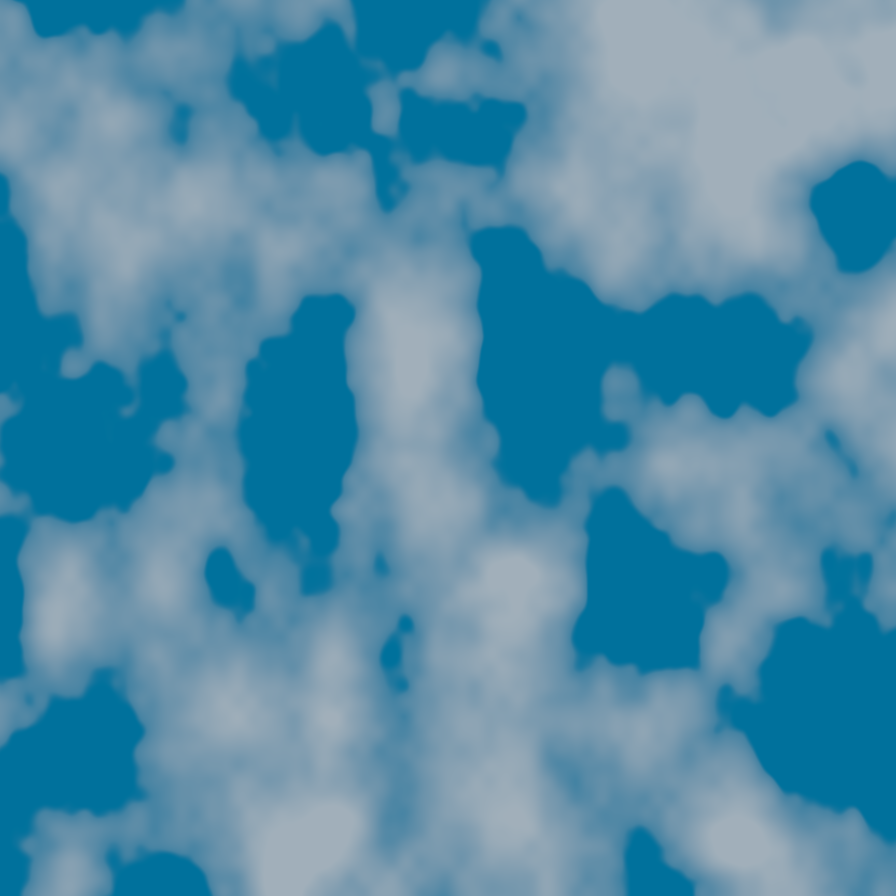
Give the GLSL for this texture, as a Shadertoy shader.

```glsl
const vec3 SKY = vec3(0.0, 0.445, 0.613);
const vec3 CLOUD_SHADE = vec3(0.65, 0.55, 0.632);
const vec3 CLOUD_LIGHT = vec3(0.65, 0.7, 0.737);

// Integer hash of a lattice cell, 0 to 1
float hash(ivec2 cell, int seed) {
    uvec2 q = uvec2(cell) * uvec2(1597u, 3812u) + uint(seed) * 7919u;
    uint n = (q.x ^ (q.y << 9)) * 747796u + 28913u;
    n = (n ^ (n >> 15)) * 73244475u;
    n = (n ^ (n >> 13)) * 73244475u;
    n ^= n >> 16;
    return float(n & 65535u) / 65535.0;
}

// Smoothly interpolated lattice values
float valueNoise(vec2 p, int seed) {
    ivec2 cell = ivec2(floor(p));
    vec2 f = fract(p);
    vec2 w = f * f * (3.0 - 2.0 * f);
    float low = mix(hash(cell, seed), hash(cell + ivec2(1, 0), seed), w.x);
    float high = mix(hash(cell + ivec2(0, 1), seed), hash(cell + ivec2(1, 1), seed), w.x);
    return mix(low, high, w.y);
}

// Weighted mean of noise octaves, each half the size of the last
float fbm(vec2 p, int octaves, float gain) {
    float sum = 0.0;
    float total = 0.0;
    float amplitude = 1.0;
    for (int i = 0; i < octaves; i++) {
        sum += amplitude * valueNoise(p, i + 1);
        total += amplitude;
        p = p * 2.0 + vec2(3.37, 7.61);
        amplitude *= gain;
    }
    return sum / total;
}

// Opacity rises softly at the rim, then levels off inside
float cloudOpacity(float height, float cover, float rim) {
    float depth = max(height - cover, 0.0);
    float body = 1.47 * pow(depth, 0.4);
    return min(body * smoothstep(0.0, rim, depth), 0.97);
}

// Dense parts are paler than thin ones
vec3 cloudColor(float opacity) {
    return mix(CLOUD_SHADE, CLOUD_LIGHT, opacity);
}

void mainImage(out vec4 fragColor, in vec2 fragCoord) {
    vec2 uv = fragCoord / iResolution.y;
    vec2 frequency = vec2(8.0, 7.0);
    float height = fbm(uv * frequency + vec2(31.3, 18.7), 4, 0.43);
    float opacity = cloudOpacity(height, 0.403, 0.045);
    fragColor = vec4(mix(SKY, cloudColor(opacity), opacity), 1.0);
}
```
